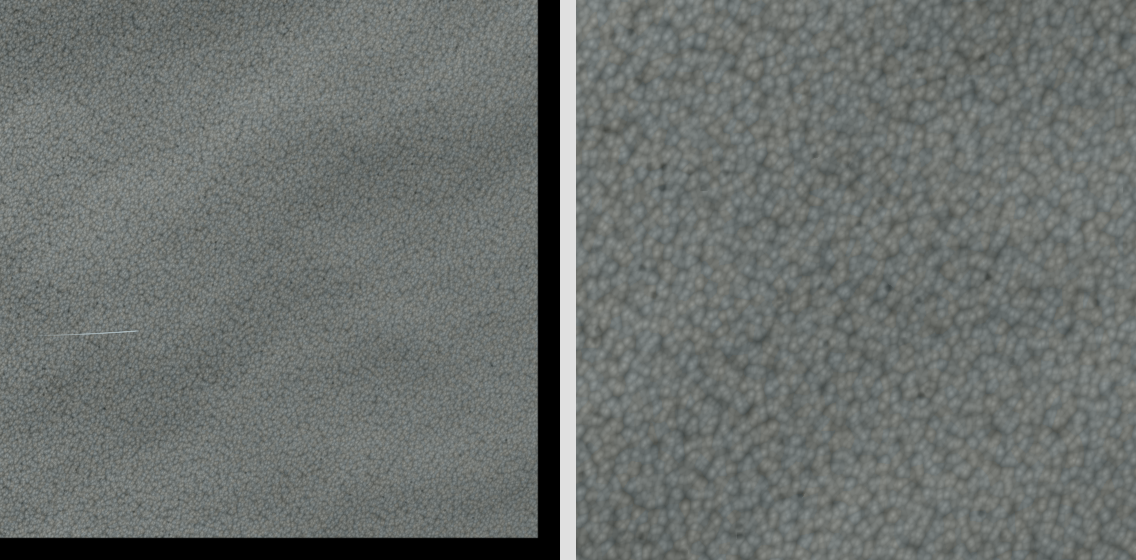
Left: the whole. Right: its middle third, enlarged.
Reproduce this texture procedurally as a Shadertoy shader.

```glsl
// A grey, fine-grained stone-like sheet with faint slanted streaks, one thin pale
// scratch and a black margin at the right and bottom. Grain is cellular noise in
// two sizes; the streaks are warped, layered sines in a rotated frame.

const vec3  BASE_COLOR    = vec3(0.428, 0.447, 0.437);
const vec3  SCRATCH_COLOR = vec3(0.70, 0.76, 0.78);
const vec3  TINT_SHIFT    = vec3(0.020, 0.0, -0.020);
const vec2  SHEET_CORNER  = vec2(0.9605, 0.0395);  // right edge, bottom edge
const float STREAK_ANGLE  = 0.33;
const float STREAK_GAIN   = 0.011;
const float GRAIN_ANGLE   = 1.05;
const float GRAIN_STRETCH = 1.3;
const float GRAIN_COARSE  = 155.0;                 // cells per canvas
const float GRAIN_FINE    = 255.0;
const float GRAIN_GAIN    = 0.28;
const float GRAIN_MEAN    = 0.46;
const float PORE_CELLS    = 105.0;
const float PORE_DEPTH    = 0.085;
const float RIPPLE_FREQ   = 420.0;
const float RIPPLE_GAIN   = 0.014;

vec3 hash3(vec2 p) {
    vec3 q = fract(vec3(p.xyx) * vec3(0.1031, 0.1030, 0.0973));
    q += dot(q, q.yxz + 33.33);
    return fract((q.xxy + q.yzz) * q.zyx);
}

mat2 rotation(float a) {
    float c = cos(a), s = sin(a);
    return mat2(c, -s, s, c);
}

// Cellular noise: x = distance to the nearest point, y = random id of its cell
vec2 cellular(vec2 p) {
    vec2 cell = floor(p), local = p - cell;
    vec2 nearest = vec2(9.0, 0.0);
    for (int j = -1; j <= 1; j++)
    for (int i = -1; i <= 1; i++) {
        vec2 offset = vec2(i, j);
        vec3 rnd = hash3(cell + offset + 400.0);
        float d = length(offset + rnd.xy - local);
        if (d < nearest.x) nearest = vec2(d, rnd.z);
    }
    return nearest;
}

// Long soft bands rising gently to the right
float streaks(vec2 uv) {
    vec2 q = rotation(STREAK_ANGLE) * uv;
    float sum = 0.0, freq = 11.0, amp = 1.0;
    for (int i = 0; i < 6; i++) {
        float k = float(i);
        float warp = 1.6 * sin(q.x * freq * 0.31 + k * 2.3)
                   + 0.9 * sin(q.x * freq * 0.73 - q.y * freq * 0.4 + k * 4.1);
        sum += amp * sin(q.y * freq + warp + k * 1.9);
        freq *= 1.63;
        amp *= 0.8;
    }
    return sum;
}

// Soft bright or dark area, narrow across the streak direction
float patchAt(vec2 uv, vec2 center, vec2 size) {
    vec2 d = rotation(STREAK_ANGLE) * (uv - center) / size;
    return exp(-dot(d, d));
}

float broadTone(vec2 uv) {
    return STREAK_GAIN * streaks(uv)
         + 0.030 * patchAt(uv, vec2(0.20, 0.70), vec2(0.38, 0.17))
         + 0.026 * patchAt(uv, vec2(0.85, 0.95), vec2(0.30, 0.14))
         - 0.038 * patchAt(uv, vec2(0.28, 0.97), vec2(0.32, 0.07))
         - 0.026 * patchAt(uv, vec2(0.56, 0.64), vec2(0.32, 0.06))
         - 0.020 * patchAt(uv, vec2(0.60, 0.33), vec2(0.35, 0.07));
}

// Steep fine ribs, strongest toward the upper right
float ripples(vec2 uv) {
    float phase = dot(uv, vec2(0.93, -0.37)) * RIPPLE_FREQ;
    phase += 2.2 * sin(uv.y * 37.0 + uv.x * 19.0) + 1.5 * sin(uv.x * 61.0 - uv.y * 23.0);
    return sin(phase) * smoothstep(0.85, 1.75, uv.x + uv.y);
}

float scratch(vec2 uv) {
    float curve = 0.400 + 0.15 * uv.x * uv.x;
    float width = 0.0019;
    float along = smoothstep(0.02, 0.21, uv.x) * (1.0 - smoothstep(0.240, 0.249, uv.x));
    return along * (1.0 - smoothstep(0.2 * width, width, abs(uv.y - curve)));
}

void mainImage(out vec4 fragColor, in vec2 fragCoord) {
    vec2 uv = fragCoord / iResolution.xy;
    vec2 pixel = 1.0 / iResolution.xy;

    // Grain: bright at cell points, darker in the gaps, calmer to the right
    vec2 g = rotation(GRAIN_ANGLE) * uv * vec2(1.0 / GRAIN_STRETCH, 1.0);
    vec2 coarse = cellular(g * GRAIN_COARSE);
    vec2 fine = cellular(g * GRAIN_FINE + 37.0);
    float grain = GRAIN_MEAN - mix(fine.x, coarse.x, 0.58);
    grain *= GRAIN_GAIN * mix(1.15, 0.85, uv.x);

    // Sparse dark pores, mostly in the upper left
    vec2 pore = cellular(uv * PORE_CELLS + 71.0);
    float poreShare = mix(0.03, 0.13, smoothstep(0.2, 1.2, uv.y + 0.5 - uv.x));
    float pores = step(pore.y, poreShare) * (1.0 - smoothstep(0.08, 0.36, pore.x));

    float tone = broadTone(uv) + grain + RIPPLE_GAIN * ripples(uv) - PORE_DEPTH * pores;
    vec3 color = BASE_COLOR + tone + TINT_SHIFT * (coarse.y - 0.5);
    color = mix(color, SCRATCH_COLOR, 0.85 * scratch(uv));

    // Black margin
    float inside = (1.0 - smoothstep(-pixel.x, pixel.x, uv.x - SHEET_CORNER.x))
                 * smoothstep(-pixel.y, pixel.y, uv.y - SHEET_CORNER.y);
    fragColor = vec4(color * inside, 1.0);
}
```
